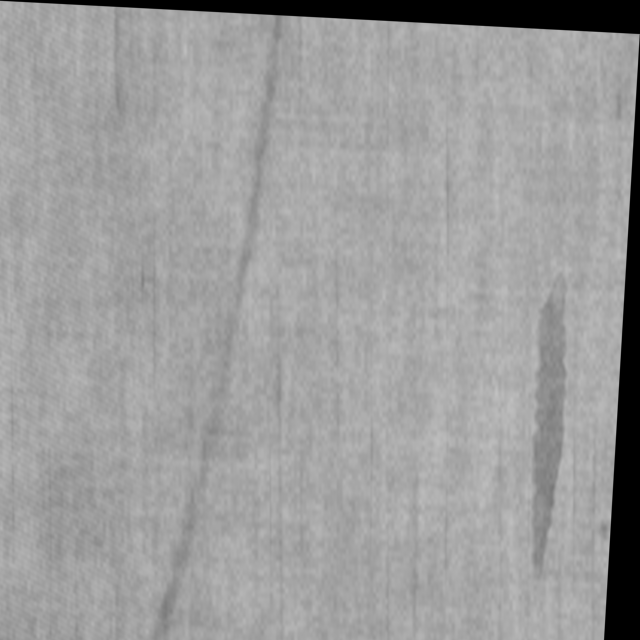
Write a Shadertoy shader that draws this texture.

```glsl
float hash(vec2 cell) {
    vec3 q = fract(vec3(cell.xyx) * vec3(0.1031, 0.1030, 0.0973));
    q += dot(q, q.yzx + 33.33);
    return fract((q.x + q.y) * q.z);
}

// Smooth value noise centred on zero
float noise(vec2 p) {
    vec2 cell = floor(p), f = fract(p);
    f = f * f * (3.0 - 2.0 * f);
    float low = mix(hash(cell), hash(cell + vec2(1, 0)), f.x);
    float high = mix(hash(cell + vec2(0, 1)), hash(cell + vec2(1, 1)), f.x);
    return mix(low, high, f.y) - 0.5;
}

// Threads, slubs and soft blotches of the woven cloth
float weave(vec2 p) {
    float v = 0.055 * noise(p * vec2(210, 120));
    v += 0.04 * noise(p * vec2(110, 85) + 31.0);
    v += 0.035 * noise(p * vec2(120, 12) + 57.0);
    v += 0.035 * noise(p * vec2(65, 5) + 11.0);
    v += 0.03 * noise(p * vec2(9, 75) + 83.0);
    v += 0.04 * noise(p * vec2(24, 18) + 5.0);
    v += 0.04 * noise(p * vec2(7, 5) + 71.0);
    float twill = sin(6.2832 * (p.x * 55.0 + p.y * 105.0));
    return v + 0.007 * twill * smoothstep(0.4, 0.05, p.x);
}

// Thin dark warp lines of varied length
float warpLines(vec2 p) {
    float sum = 0.0;
    for (int i = 0; i < 22; i++) {
        float id = float(i);
        float x = (id + 0.2 + 0.6 * hash(vec2(id, 3))) / 22.0;
        float d = p.x - x - 0.003 * noise(vec2(id * 7.0, p.y * 6.0));
        float width = mix(0.002, 0.004, hash(vec2(id, 8)));
        float fade = smoothstep(-0.1, 0.3, noise(vec2(id * 5.0 + 0.5, p.y * 4.0)));
        fade *= 0.75 + noise(vec2(id * 9.0, p.y * 45.0));
        sum += exp(-d * d / (width * width)) * fade;
    }
    float d = (p.x - 0.437 + 0.012 * (p.y - 0.3)) / 0.0035;
    return sum + exp(-d * d) * smoothstep(0.8, 0.5, p.y) * (0.9 + noise(p * vec2(3, 25)));
}

// Long bowed crease
float crease(vec2 p) {
    float x = 0.247 + 0.287 * p.y - 0.097 * p.y * p.y + 0.005 * noise(vec2(2.5, p.y * 28.0));
    float width = mix(0.013, 0.008, p.y);
    float d = (p.x - x) / width;
    return exp(-d * d) * (0.85 + 0.7 * noise(vec2(7.5, p.y * 22.0)));
}

// Blade-shaped stain, pointed at both ends
float bladeStain(vec2 p) {
    float ragged = 0.006 * noise(p * vec2(20, 60));
    float left = max(0.832 + 0.008 * smoothstep(0.2, 0.5, p.y), 0.84 + 0.42 * (p.y - 0.5));
    float right = min(0.884, 0.842 + 0.17 * (p.y - 0.075));
    right = min(right, 0.876 + 0.06 * (p.y - 0.25));
    float inside = smoothstep(-0.004, 0.007, p.x - left + ragged)
                 * smoothstep(-0.003, 0.005, right - p.x + ragged);
    inside *= smoothstep(0.07, 0.12, p.y) * smoothstep(0.61, 0.54, p.y);
    float core = exp(-pow((p.y - 0.3) / 0.16, 2.0));
    return inside * (0.65 + 0.4 * core + 0.35 * noise(p * vec2(80, 30)));
}

// Smudge with a crisp left edge that fades to the right
float cornerSmudge(vec2 p) {
    float x = p.x - 0.179 - 0.12 * max(0.86 - p.y, 0.0);
    float v = smoothstep(-0.003, 0.004, x) * exp(-max(x, 0.0) / 0.028);
    return v * smoothstep(0.74, 0.87, p.y) * (0.85 + 0.6 * noise(p * vec2(50, 25)));
}

float softSpot(vec2 p, vec2 centre, vec2 size) {
    vec2 d = (p - centre) / size;
    return exp(-dot(d, d));
}

void mainImage(out vec4 fragColor, in vec2 fragCoord) {
    vec2 uv = fragCoord / iResolution.xy;
    vec2 p = uv + vec2(0.012 * (uv.y - 0.5) * (0.5 - uv.x), 0.052 * uv.x);

    // Pale cloth, brighter to the right
    float grey = 0.635 + 0.035 * smoothstep(0.0, 0.9, uv.x) + 0.012 * (uv.y - 0.5);
    grey += weave(p) - 0.04 * warpLines(p);

    // Creases and stains
    grey -= 0.1 * crease(uv);
    grey -= 0.155 * bladeStain(uv);
    grey -= 0.1 * cornerSmudge(uv);
    grey -= 0.04 * softSpot(uv, vec2(0.635, 0.63), vec2(0.013, 0.07));
    grey -= 0.14 * softSpot(uv, vec2(0.944, 0.17), vec2(0.007, 0.013));
    grey -= 0.08 * softSpot(uv, vec2(0.967, 0.835), vec2(0.004, 0.02));
    grey -= 0.09 * softSpot(uv, vec2(0.223, 0.56), vec2(0.003, 0.03));

    // Tilted cloth edges against black
    float top = 0.999 - 0.052 * uv.x - uv.y;
    float side = 0.944 + 0.059 * uv.y - uv.x;
    float cloth = smoothstep(-0.001, 0.0015, min(top, side));
    fragColor = vec4(vec3(grey * cloth), 1.0);
}
```
